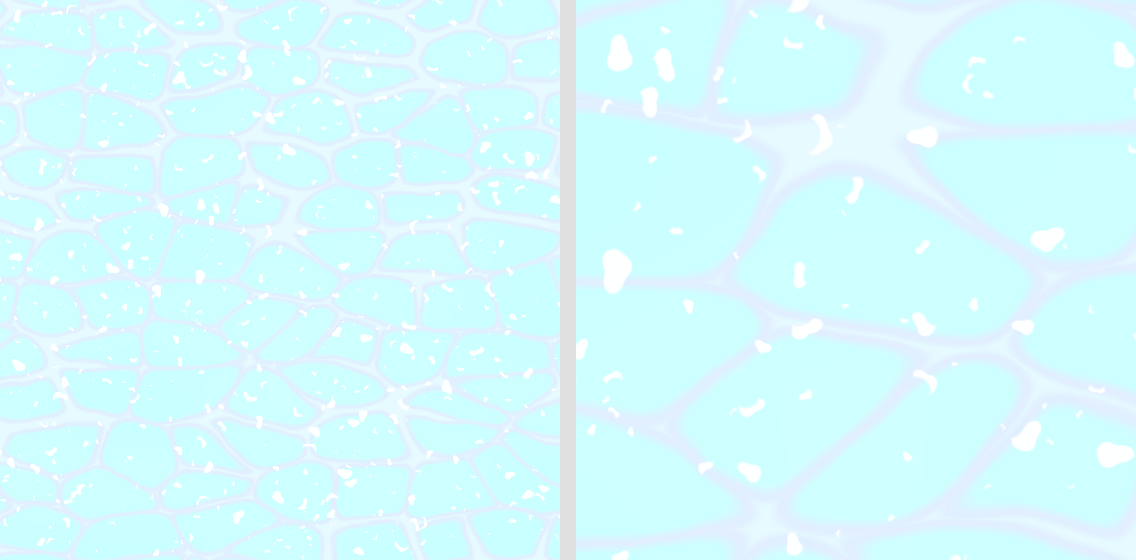
Left: the whole. Right: its middle third, enlarged.
Reproduce this texture procedurally as a three.js fragment shader.

```glsl
// Pale icy water: wide, flat Voronoi cells of light cyan, parted by soft webs
// with lavender rims, and strewn with small white chips and crescents.
// Webs use a smooth minimum of cell border distances, so junctions swell.

varying vec2 vUv;

const vec2 CELLS = vec2(7.0, 12.0);
const vec3 CYAN = vec3(0.785, 1.0, 1.0);
const vec3 LAVENDER = vec3(0.885, 0.935, 1.0);
const vec3 PALE = vec3(0.90, 0.98, 1.0);
const vec3 WHITE = vec3(0.995, 1.0, 1.0);

vec2 hash2(vec2 p) {
  vec3 q = fract(p.xyx * vec3(0.1031, 0.1030, 0.0973));
  q += dot(q, q.yzx + 33.33);
  return fract((q.xx + q.yz) * q.zy);
}

float noise(vec2 p) {
  vec2 i = floor(p);
  vec2 f = fract(p);
  f = f * f * (3.0 - 2.0 * f);
  float low = mix(hash2(i).x, hash2(i + vec2(1.0, 0.0)).x, f.x);
  float high = mix(hash2(i + vec2(0.0, 1.0)).x, hash2(i + 1.0).x, f.x);
  return mix(low, high, f.y);
}

vec2 wobble(vec2 p) {
  return vec2(noise(p), noise(p + 57.3)) - 0.5;
}

vec2 seed(vec2 cell) {
  return cell + 0.06 + 0.88 * hash2(cell + 19.0);
}

// Rounded distance to the nearest cell border, in canvas units
float borderDistance(vec2 uv) {
  vec2 p = uv * CELLS;
  vec2 base = floor(p);
  vec2 home = base;
  float nearest = 1e3;
  for (int y = -1; y <= 1; y++) {
    for (int x = -1; x <= 1; x++) {
      vec2 cell = base + vec2(float(x), float(y));
      float d = distance(p, seed(cell));
      if (d < nearest) {
        nearest = d;
        home = cell;
      }
    }
  }

  vec2 a = seed(home);
  float sum = 0.0;
  for (int y = -2; y <= 2; y++) {
    for (int x = -2; x <= 2; x++) {
      if (x == 0 && y == 0) continue;
      vec2 b = seed(home + vec2(float(x), float(y)));
      vec2 n = b - a;
      float d = dot(0.5 * (a + b) - p, n) / length(n * CELLS);
      sum += exp(-d / 0.0065);
    }
  }
  return -0.0065 * log(sum);
}

// Scattered ovals, each with a round bite that may leave a crescent
float flecks(vec2 uv, float count, float share, float size) {
  vec2 base = floor(uv * count);
  float mask = 0.0;
  for (int y = -1; y <= 1; y++) {
    for (int x = -1; x <= 1; x++) {
      vec2 id = base + vec2(float(x), float(y));
      vec2 center = (id + hash2(id + count)) / count;
      vec2 kind = hash2(id + 71.7);
      vec2 form = hash2(id + 143.1);
      float density = share * mix(0.4, 1.6, noise(center * 9.0));
      if (kind.x > density) continue;

      float turn = 6.2832 * form.x;
      float c = cos(turn);
      float s = sin(turn);
      vec2 q = mat2(c, s, -s, c) * (uv - center);
      float r = size * mix(0.35, 1.0, kind.y * kind.y);
      float lumps = 1.0 + 0.16 * sin(3.0 * atan(q.y, q.x + 1e-5) + 40.0 * form.y);
      float body = length(q * vec2(1.0, 1.6)) - r * lumps;
      float bite = r - length(q - vec2(0.0, r * mix(0.75, 1.8, form.y)));
      mask = max(mask, 1.0 - smoothstep(-0.001, 0.001, max(body, bite)));
    }
  }
  return mask;
}

void main() {
  // Cell borders, bent and varied in width
  vec2 uv = vUv + 0.014 * wobble(vUv * 13.0) + 0.005 * wobble(vUv * 38.0);
  float width = mix(0.0005, 0.0095, smoothstep(0.2, 0.85, noise(vUv * 8.0 + 5.0)));
  float web = width - borderDistance(uv);

  // Water with a faint haze, then halo, rim and heart of the webs
  float haze = noise(vUv * vec2(4.0, 7.0) + 31.0);
  vec3 color = CYAN + vec3(0.03 * haze, 0.0, 0.0);
  color = mix(color, LAVENDER, smoothstep(-0.0065, 0.001, web));
  color = mix(color, PALE, smoothstep(0.001, 0.006, web));

  // Large and small white chips
  float chips = max(flecks(vUv, 24.0, 0.62, 0.0135), flecks(vUv + 3.0, 31.0, 0.32, 0.005));
  gl_FragColor = vec4(mix(color, WHITE, chips), 1.0);
}
```
